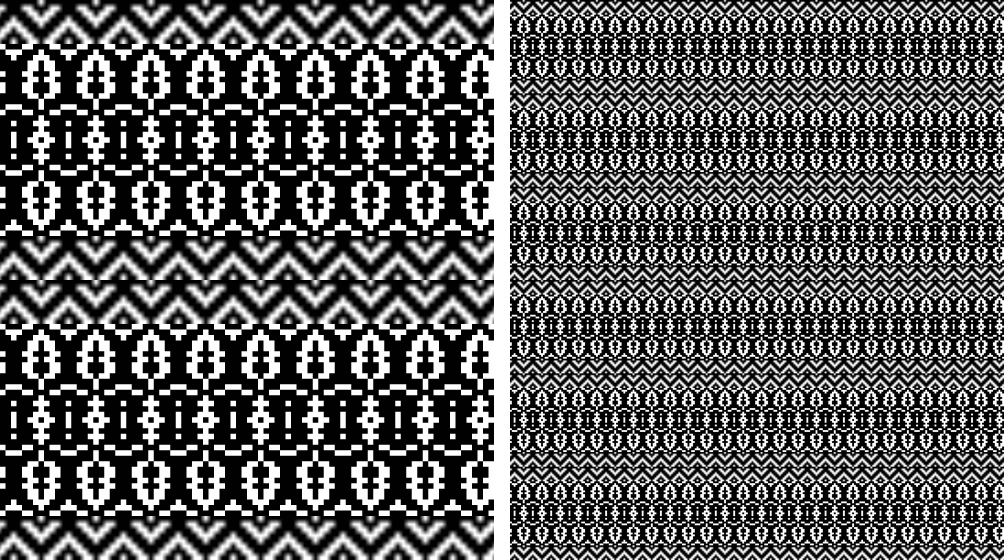
Left: one tile. Right: repeated 3 by 3.
Reproduce this pattern procedurally as a WebGL 1 fragment shader.

```glsl
precision highp float;
uniform vec2 u_resolution;

const vec3 BLACK = vec3(0.005);
const vec3 WHITE = vec3(0.995);

// 1 when the whole number v lies in lo..hi
float within(float v, float lo, float hi) {
  return step(lo - 0.5, v) * step(v, hi + 0.5);
}

// Columns away from the nearest motif axis, 0..5
float axisDistance(float column) {
  return abs(mod(column - 2.0, 10.0) - 5.0);
}

// Chevron band, 8 rows counted downwards
float chevronStitch(float column, float row) {
  float d = axisDistance(column);
  float diagonal = d + row;
  float arms = within(diagonal, 3.0, 4.0) + within(diagonal, 8.0, 9.0);
  float dots = within(diagonal, 0.0, 0.0) + within(diagonal, 12.0, 12.0);
  return max(arms * within(row, 1.0, 7.0), dots);
}

// Linear blend between neighbouring stitches
float softChevrons(vec2 p) {
  p -= 0.5;
  vec2 c = floor(p);
  vec2 f = p - c;
  float top = max(c.y, 0.0);
  float bottom = min(c.y + 1.0, 7.0);
  return mix(
    mix(chevronStitch(c.x, top), chevronStitch(c.x + 1.0, top), f.x),
    mix(chevronStitch(c.x, bottom), chevronStitch(c.x + 1.0, bottom), f.x),
    f.y);
}

// Crisp panel, 35 rows mirrored about its middle row
float panelStitch(float column, float row) {
  float d = axisDistance(column);
  float m = abs(row - 17.0);

  // Ovals: two-stitch rim with notched sides
  float bulge = within(m, 9.0, 12.0) - within(m, 11.0, 11.0);
  float rim = min(16.0 - m, 2.0) + bulge;
  float lit = within(d, rim - 1.0, rim) * within(m, 8.0, 16.0);

  // Central diamond, its caps and the stems
  lit = max(lit, within(d + m, 1.0, 2.0) * within(m, 0.0, 2.0));
  lit = max(lit, within(d, 0.0, 1.0) * within(m, 3.0, 3.0));
  float stem = within(m, 4.0, 4.0) + within(m, 6.0, 7.0);
  lit = max(lit, within(d, 0.0, 0.0) * stem);

  // Stepped dashes and edge triangles
  float inner = within(m, 5.0, 5.0) + within(m, 17.0, 17.0);
  float outer = within(m, 6.0, 6.0) + within(m, 16.0, 16.0);
  lit = max(lit, within(d, 2.0, 3.0) * inner);
  lit = max(lit, within(d, 4.0, 5.0) * outer);

  // Bars, dots and triangle tips between motifs
  float bar = within(m, 0.0, 1.0) + within(m, 3.0, 3.0) + within(m, 15.0, 15.0);
  return max(lit, within(d, 5.0, 5.0) * bar);
}

float fabric(vec2 uv) {
  float x = uv.x * 90.0;
  float y = mod((1.0 - uv.y) * 102.0, 51.0);
  if (y < 8.0) return softChevrons(vec2(x, y));
  if (y >= 43.0) return softChevrons(vec2(x, y - 43.0));
  return panelStitch(floor(x), floor(y - 8.0));
}

void main() {
  // Average a 4 by 4 grid inside each pixel
  float cover = 0.0;
  for (int i = 0; i < 4; i++) {
    for (int j = 0; j < 4; j++) {
      vec2 offset = (vec2(float(i), float(j)) - 1.5) / 4.0;
      cover += fabric((gl_FragCoord.xy + offset) / u_resolution) / 16.0;
    }
  }
  gl_FragColor = vec4(mix(BLACK, WHITE, cover), 1.0);
}
```
